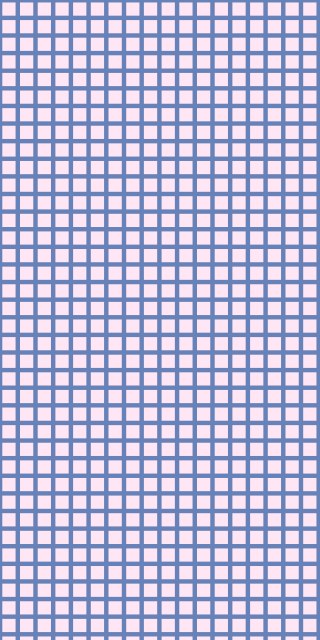
Write a Shadertoy shader that draws this pattern.

```glsl
// Pale pink square tiles divided by an even blue lattice.

const vec3 TILE_PINK = vec3(1.00, 0.90, 0.96);
const vec3 LATTICE_BLUE = vec3(0.40, 0.51, 0.72);
const vec2 REPEATS = vec2(18.08, 36.34);      // cells across and down
const vec2 LINE_OFFSET = vec2(0.005, 0.015);  // shift from the top left, in cells
const float LINE_WIDTH = 0.25;                // share of a cell

// Signed distance from the nearest line edges, positive inside the tile
vec2 tileEdgeDistance(vec2 cell, float lineWidth) {
    vec2 fromLineCentre = 0.5 - abs(fract(cell) - 0.5);
    return fromLineCentre - 0.5 * lineWidth;
}

// Tile coverage, smoothed over one pixel in each direction
float tileCoverage(vec2 edgeDistance, vec2 pixelSize) {
    vec2 cover = clamp(edgeDistance / pixelSize + 0.5, 0.0, 1.0);
    return cover.x * cover.y;
}

void mainImage(out vec4 fragColor, in vec2 fragCoord) {
    // Cells are counted from the top left corner
    vec2 uv = fragCoord / iResolution.xy;
    vec2 cell = vec2(uv.x, 1.0 - uv.y) * REPEATS - LINE_OFFSET;
    vec2 pixelSize = REPEATS / iResolution.xy;

    float tile = tileCoverage(tileEdgeDistance(cell, LINE_WIDTH), pixelSize);
    fragColor = vec4(mix(LATTICE_BLUE, TILE_PINK, tile), 1.0);
}
```
